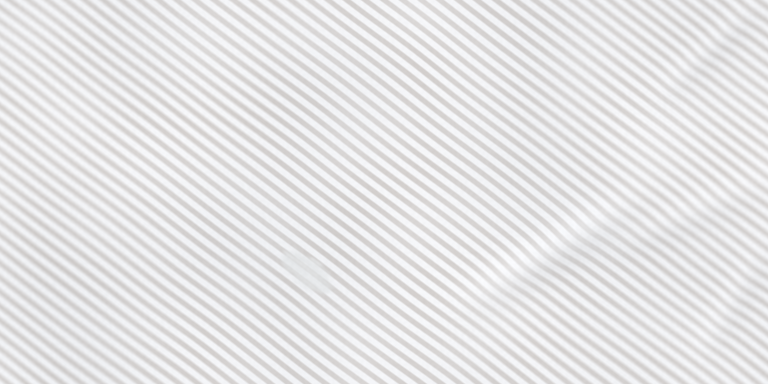
Give the GLSL for this texture, as a Shadertoy shader.

```glsl
// Softly lit white ribbed cloth: pale diagonal ribs with warm grey grooves.
// A linear stripe phase is bent by gradient noise and by a few soft folds;
// grooves are crisp mid-cloth, blur outwards, and fade on folds and a smudge.

#define RIBS_ACROSS 41.0
#define RIBS_DOWN 27.0
#define GROOVE_WIDTH 0.46
#define CRISP_EDGE 0.10
#define BLURRED_EDGE 0.24
#define WAVINESS 0.22
#define FOLD_BEND 0.25
#define FOLD_SHADE 0.075
#define TONE_DRIFT 0.036
#define GRAIN 0.014
#define SMUDGE_CENTER vec2(0.80, 0.292)
#define SMUDGE_RADII vec2(0.085, 0.043)

const vec3 RIB_COLOR = vec3(0.952, 0.957, 0.968);
const vec3 GROOVE_COLOR = vec3(0.832, 0.820, 0.815);
const vec3 SMUDGE_COLOR = vec3(0.895, 0.905, 0.91);

const int FOLD_COUNT = 4;
// Fold ends as (start.xy, end.xy), in units of the canvas height
const vec4 FOLDS[FOLD_COUNT] = vec4[](
    vec4(1.14, 0.16, 1.76, 0.53),
    vec4(1.48, 0.30, 2.08, 0.56),
    vec4(1.68, 0.71, 2.02, 1.03),
    vec4(1.80, 0.02, 2.02, 0.40));
// Half width and strength of each fold
const vec2 FOLD_SHAPES[FOLD_COUNT] = vec2[](
    vec2(0.050, 1.0), vec2(0.042, 0.6), vec2(0.035, 0.65), vec2(0.038, 0.55));

vec2 hashGradient(vec2 cell) {
    vec3 h = fract(cell.xyx * vec3(0.1031, 0.1030, 0.0973));
    h += dot(h, h.yzx + 33.33);
    float angle = 6.2832 * fract((h.x + h.y) * h.z);
    return vec2(cos(angle), sin(angle));
}

// Gradient noise, roughly -0.7 to 0.7
float gradientNoise(vec2 p) {
    vec2 i = floor(p), f = p - i;
    vec2 u = f * f * f * (f * (f * 6.0 - 15.0) + 10.0);
    vec2 e = vec2(0.0, 1.0);
    float low = mix(dot(hashGradient(i), f),
                    dot(hashGradient(i + e.yx), f - e.yx), u.x);
    float high = mix(dot(hashGradient(i + e.xy), f - e.xy),
                     dot(hashGradient(i + e.yy), f - e.yy), u.x);
    return mix(low, high, u.y);
}

// x: lit side minus shaded side, y: closeness to the crest
vec2 foldProfile(vec2 p, vec4 ends, vec2 shape) {
    vec2 axis = ends.zw - ends.xy;
    vec2 normal = normalize(vec2(-axis.y, axis.x));
    float along = dot(p - ends.xy, axis) / dot(axis, axis);
    float side = dot(p - ends.xy, normal) / shape.x;
    float fade = smoothstep(0.0, 0.4, along) * (1.0 - smoothstep(0.6, 1.0, along));
    float crest = exp(-side * side) * fade * shape.y;
    return vec2(side * crest, crest);
}

// Soft coverage of the groove in each repeat of the phase
float grooveMask(float phase, float softness, float pixelPhase) {
    float fromCenter = abs(fract(phase) - 0.5);
    float soft = max(softness, 0.6 * pixelPhase);
    return 1.0 - smoothstep(-soft, soft, fromCenter - 0.5 * GROOVE_WIDTH);
}

// Ragged ellipse lying along the ribs
float smudgeMask(vec2 p) {
    vec2 ribDir = normalize(vec2(RIBS_DOWN, -0.5 * RIBS_ACROSS));
    vec2 d = p - SMUDGE_CENTER;
    vec2 q = vec2(dot(d, ribDir), dot(d, vec2(-ribDir.y, ribDir.x)));
    float ragged = 0.35 * gradientNoise(q * vec2(25.0, 70.0));
    return 1.0 - smoothstep(0.6, 1.1, length(q / SMUDGE_RADII) + ragged);
}

void mainImage(out vec4 fragColor, in vec2 fragCoord) {
    vec2 p = fragCoord / iResolution.xy * vec2(2.0, 1.0);

    vec2 folds = vec2(0.0);
    for (int i = 0; i < FOLD_COUNT; i++)
        folds += foldProfile(p, FOLDS[i], FOLD_SHAPES[i]);

    // Ribs, gently bent by the cloth, blurring away from the middle
    vec2 ribFrequency = vec2(0.5 * RIBS_ACROSS, RIBS_DOWN);
    float bend = WAVINESS * gradientNoise(p * 3.0) + FOLD_BEND * folds.y;
    float phase = dot(p, ribFrequency) + bend;
    float blur = abs(p.x - 1.0) + 0.5 * gradientNoise(p * 3.5 + 9.0);
    float softness = mix(CRISP_EDGE, BLURRED_EDGE, smoothstep(0.1, 1.0, blur));
    float pixelPhase = length(ribFrequency) / iResolution.y;
    float groove = grooveMask(phase, softness, pixelPhase);

    // Uneven groove depth, flatter on the folds
    float depth = 1.0 + 0.3 * gradientNoise(p * 5.0 + 17.0);
    depth *= 1.0 - 0.4 * clamp(folds.y, 0.0, 1.0);
    vec3 color = mix(RIB_COLOR, GROOVE_COLOR, groove * depth);

    // Pale smudge with faint streaks
    float streaks = 0.05 * gradientNoise(vec2(phase * 3.0, p.x * 12.0));
    color = mix(color, SMUDGE_COLOR + streaks, 0.65 * smudgeMask(p));

    // Fold light, broad tone drift and fine weave
    color += FOLD_SHADE * (folds.x - 0.15 * folds.y);
    float drift = gradientNoise(p * 2.3 + 5.0);
    color += TONE_DRIFT * drift * vec3(1.0, 0.9, 0.8);
    color += GRAIN * gradientNoise(p * 110.0);

    fragColor = vec4(clamp(color, 0.0, 1.0), 1.0);
}
```
